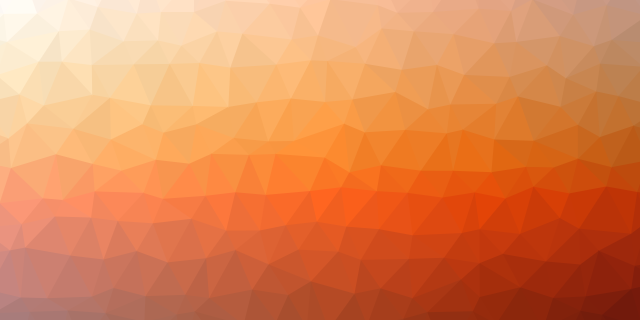
Give the GLSL for this background, as a Shadertoy shader.

```glsl
// Low-poly sunset: jittered triangle mesh, flat-shaded by two crossed colour ramps.

const vec2  CELL = vec2(0.105, 0.098);  // mesh cell, in canvas heights
const vec2  JITTER = vec2(0.30, 0.31);  // vertex shift, in cells
const float ROW_STAGGER = 0.5;          // sideways shift of odd rows, in cells
const float FACET_SHADE = 0.018;        // random brightness range of a facet
const float RAMP_BLEND = 0.5;           // share of the vertical ramp

// Left to right: cream, peach, orange, rust, brown
const vec3 ACROSS[5] = vec3[5](
    vec3(1.00, 0.97, 0.94), vec3(0.99, 0.78, 0.58), vec3(0.99, 0.55, 0.24),
    vec3(0.82, 0.31, 0.04), vec3(0.49, 0.16, 0.03));

// Bottom to top: maroon, red, orange, gold, white
const vec3 UPWARD[9] = vec3[9](
    vec3(0.32, 0.02, 0.06), vec3(0.54, 0.07, 0.06), vec3(0.77, 0.16, 0.06),
    vec3(0.99, 0.24, 0.01), vec3(0.98, 0.51, 0.10), vec3(0.97, 0.69, 0.33),
    vec3(0.97, 0.84, 0.59), vec3(0.97, 0.94, 0.83), vec3(1.00, 1.00, 1.00));

vec2 hash22(vec2 p) {
    vec3 q = fract(p.xyx * vec3(0.1031, 0.1030, 0.0973));
    q += dot(q, q.yzx + 33.33);
    return fract((q.xx + q.yz) * q.zy);
}

vec3 rampAcross(float x) {
    float s = clamp(x, 0.0, 1.0) * 4.0;
    int i = min(int(s), 3);
    return mix(ACROSS[i], ACROSS[i + 1], s - float(i));
}

vec3 rampUpward(float y) {
    float s = clamp(y, 0.0, 1.0) * 8.0;
    int i = min(int(s), 7);
    return mix(UPWARD[i], UPWARD[i + 1], s - float(i));
}

// Sky colour at p, in canvas heights
vec3 skyColor(vec2 p) {
    float aspect = iResolution.x / iResolution.y;
    return mix(rampAcross(p.x / aspect), rampUpward(p.y), RAMP_BLEND);
}

// Mesh vertex of a grid node
vec2 meshVertex(vec2 node) {
    vec2 shift = (hash22(node + 57.0) * 2.0 - 1.0) * JITTER;
    shift.x += ROW_STAGGER * mod(node.y, 2.0);
    return (node + shift) * CELL;
}

float cross2(vec2 a, vec2 b) { return a.x * b.y - a.y * b.x; }

// Signed distance to the line a-b, positive on its left
float lineSide(vec2 p, vec2 a, vec2 b) {
    return cross2(b - a, p - a) / max(length(b - a), 1e-5);
}

// Add one counter-clockwise facet: colour times coverage, and coverage
void addFacet(inout vec4 sum, vec2 p, vec2 a, vec2 b, vec2 c, float pixel) {
    float inside = min(lineSide(p, a, b), min(lineSide(p, b, c), lineSide(p, c, a)));
    float coverage = clamp(inside / pixel + 0.5, 0.0, 1.0);
    if (coverage <= 0.0) return;
    vec2 center = (a + b + c) / 3.0;
    float shade = 1.0 + FACET_SHADE * (hash22(floor(center * 900.0)).x - 0.5) * 2.0;
    sum += vec4(skyColor(center) * shade, 1.0) * coverage;
}

void mainImage(out vec4 fragColor, in vec2 fragCoord) {
    vec2 p = fragCoord / iResolution.y;
    float pixel = 1.0 / iResolution.y;
    vec2 home = floor(p / CELL);
    vec4 sum = vec4(skyColor(p), 1.0) * 1e-4;

    // Test the facets of the nearby cells
    for (int j = -1; j <= 1; j++) {
        for (int i = -1; i <= 1; i++) {
            vec2 node = home + vec2(i, j);
            vec2 a = meshVertex(node);
            vec2 b = meshVertex(node + vec2(1.0, 0.0));
            vec2 c = meshVertex(node + vec2(1.0, 1.0));
            vec2 d = meshVertex(node + vec2(0.0, 1.0));

            // Split each cell along its shorter diagonal
            if (distance(a, c) < distance(b, d)) {
                addFacet(sum, p, a, b, c, pixel);
                addFacet(sum, p, a, c, d, pixel);
            } else {
                addFacet(sum, p, a, b, d, pixel);
                addFacet(sum, p, b, c, d, pixel);
            }
        }
    }
    fragColor = vec4(clamp(sum.rgb / sum.a, 0.0, 1.0), 1.0);
}
```
